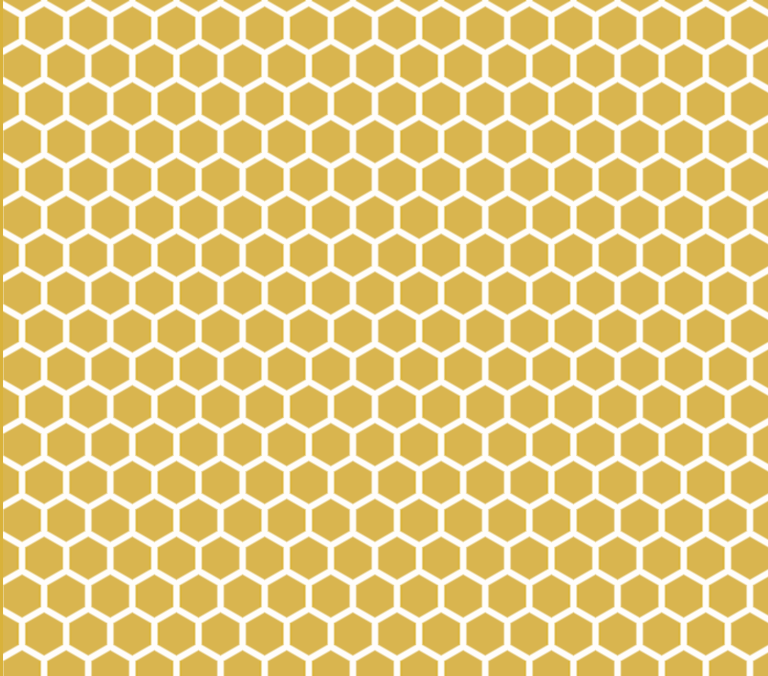
Write a WebGL 2 fragment shader that draws this pattern.

```glsl
#version 300 es
precision highp float;

uniform vec2 u_resolution;
out vec4 fragColor;

const vec3 GOLD = vec3(0.85, 0.71, 0.31);
const vec3 DEEP_GOLD = vec3(0.85, 0.70, 0.23);
const vec3 CREAM = vec3(1.0, 0.993, 0.982);

const vec2 REPEATS = vec2(17.41, 17.85);   // columns and rows on the canvas
const float FIRST_ROW = 0.74;              // first full row, in rows from the top
const float ROW_STEP = 0.8660254;          // row spacing over column spacing
const float CELL_RADIUS = 0.426;           // centre to flat side, in columns
const float SOFTNESS = 0.03;
const float RIM_WIDTH = 0.035;
const float STRIP_WIDTH = 0.004;           // share of the canvas width

// Nearest centre of a staggered lattice: two rectangular grids interleaved
vec2 nearestCentre(vec2 p) {
    vec2 period = vec2(1.0, 2.0 * ROW_STEP);
    vec2 evenRow = floor(p / period + 0.5) * period;
    vec2 oddRow = (floor(p / period) + 0.5) * period;
    vec2 toEven = p - evenRow;
    vec2 toOdd = p - oddRow;
    return dot(toEven, toEven) < dot(toOdd, toOdd) ? evenRow : oddRow;
}

// Pointy-topped hexagon, negative inside
float hexagon(vec2 p, float radius) {
    p = abs(p);
    return max(p.x, dot(p, vec2(0.5, ROW_STEP))) - radius;
}

// Soft coverage of the region where the distance is negative
float coverage(float distanceToEdge, float softness) {
    return 1.0 - smoothstep(-softness, softness, distanceToEdge);
}

// Uneven strength of the upright rims from column to column
float rimStrength(float column, float side) {
    float wave = sin(column * 2.1 + side) + 0.5 * sin(column * 5.3 - side * 2.0);
    return smoothstep(-0.7, 0.5, wave);
}

vec3 honeycomb(vec2 p, float softness) {
    vec2 centre = nearestCentre(p);
    vec2 local = p - centre;

    // Slightly deeper colour along the upright sides
    float rim = smoothstep(-RIM_WIDTH - softness, -RIM_WIDTH, abs(local.x) - CELL_RADIUS);
    rim *= rimStrength(centre.x, sign(local.x));
    vec3 cell = mix(GOLD, DEEP_GOLD, rim);

    return mix(CREAM, cell, coverage(hexagon(local, CELL_RADIUS), softness));
}

void main() {
    vec2 uv = gl_FragCoord.xy / u_resolution;
    vec2 pixel = 1.0 / u_resolution;

    // Column units, with the origin on a cell of the first full row
    vec2 p = vec2(uv.x * REPEATS.x, ((1.0 - uv.y) * REPEATS.y - FIRST_ROW) * ROW_STEP);
    float softness = max(SOFTNESS, 0.7 * pixel.x * REPEATS.x);
    vec3 colour = honeycomb(p, softness);

    // Plain strip down the left edge
    colour = mix(colour, DEEP_GOLD, coverage(uv.x - STRIP_WIDTH, 0.5 * pixel.x));

    fragColor = vec4(colour, 1.0);
}
```
